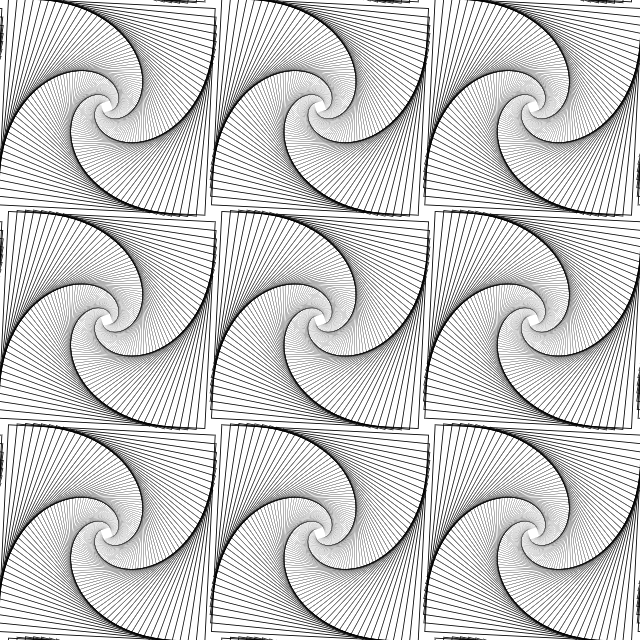
This pattern is drawn by a Shadertoy shader. Its source:

```glsl
// Three by three whirls of nested square outlines, black on white.
// Each outline is a turned, shrunken copy of the one before, with a stroke
// that shrinks along; their crowded corners form four dark spiral arms.

const float TILES = 3.0;          // repeats across and down
const int SQUARES = 88;           // outlines in one whirl
const int OUTER_SQUARES = 12;     // outlines that can poke into a neighbour
const float HALF_SIDE = 0.485;    // outermost half side, in tiles
const float SHRINK = 0.9657;      // size ratio between successive outlines
const float TURN = 0.05;          // clockwise turn per outline, in radians
const float STROKE = 0.0083;      // stroke width relative to half side

// Rotates a point counterclockwise.
vec2 rotate(vec2 p, float angle) {
    float c = cos(angle), s = sin(angle);
    return vec2(c * p.x - s * p.y, s * p.x + c * p.y);
}

// Signed distance to a square with sharp, mitred corners.
float squareDistance(vec2 p, float halfSide) {
    vec2 q = abs(p);
    return max(q.x, q.y) - halfSide;
}

// Share of a pixel covered by a stroke centred at distance d.
float strokeCoverage(float d, float width, float pixel) {
    float upper = min(d + 0.5 * width, 0.5 * pixel);
    float lower = max(d - 0.5 * width, -0.5 * pixel);
    return max(upper - lower, 0.0) / pixel;
}

// Light left after drawing the first outlines of a whirl around the origin.
float whirl(vec2 p, int count, float pixel) {
    float light = 1.0;
    float halfSide = HALF_SIDE;
    for (int i = 0; i < count; i++) {
        vec2 q = rotate(p, TURN * float(i + 1));
        float d = squareDistance(q, halfSide);
        light *= 1.0 - strokeCoverage(d, STROKE * halfSide, pixel);
        halfSide *= SHRINK;
    }
    return light;
}

void mainImage(out vec4 fragColor, in vec2 fragCoord) {
    vec2 p = fract(fragCoord / iResolution.xy * TILES) - 0.5;
    float pixel = TILES / min(iResolution.x, iResolution.y);

    // The tile's own whirl, then corners reaching in from the nearest tiles.
    vec2 side = 2.0 * step(0.0, p) - 1.0;
    float light = whirl(p, SQUARES, pixel);
    light *= whirl(p - vec2(side.x, 0.0), OUTER_SQUARES, pixel);
    light *= whirl(p - vec2(0.0, side.y), OUTER_SQUARES, pixel);

    fragColor = vec4(vec3(light), 1.0);
}
```
